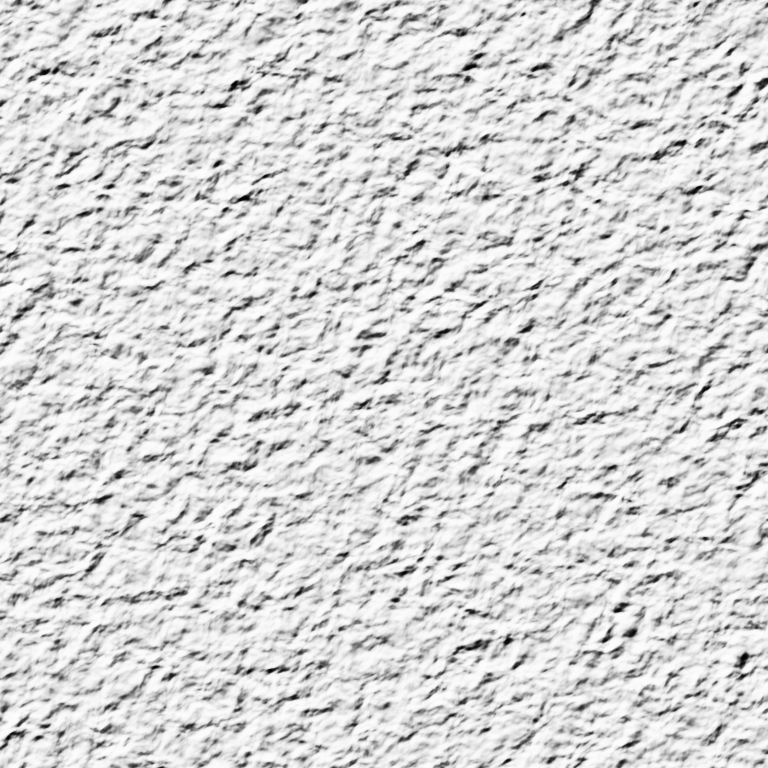
Write a WebGL 1 fragment shader that draws this texture.

```glsl
precision highp float;
// Rough white plaster lit from the upper left: a height field of gradient
// noise in several octaves with a few narrow grooves, shaded by its slope
// along the light, so that lit faces stay pale and hollows turn black.

uniform vec2 u_resolution;

vec2 randomGradient(vec2 cell) {
  vec3 h = fract(cell.xyx * vec3(0.1031, 0.1030, 0.0973));
  h += dot(h, h.yzx + 33.33);
  float angle = 6.2832 * fract((h.x + h.y) * h.z);
  return vec2(cos(angle), sin(angle));
}

float gradientNoise(vec2 p) {
  vec2 cell = floor(p), f = fract(p);
  vec2 fade = f * f * f * (f * (f * 6.0 - 15.0) + 10.0);
  vec2 right = vec2(1.0, 0.0), up = vec2(0.0, 1.0);
  float a = dot(randomGradient(cell), f);
  float b = dot(randomGradient(cell + right), f - right);
  float c = dot(randomGradient(cell + up), f - up);
  float d = dot(randomGradient(cell + 1.0), f - 1.0);
  return mix(mix(a, b, fade.x), mix(c, d, fade.x), fade.y);
}

// Coordinates along and across a grain that runs at the given angle.
vec2 alongAcross(vec2 p, float angle) {
  float c = cos(angle), s = sin(angle);
  return vec2(c * p.x + s * p.y, c * p.y - s * p.x);
}

float plasterHeight(vec2 p) {
  // Crumple the grain so that its lines break into short pieces.
  p += 0.006 * vec2(gradientNoise(p * 26.0 + 3.7), gradientNoise(p * 26.0 + 41.3));

  // Lumps from broad to fine; each weight is the steepness of its octave.
  float height = 0.0;
  float frequency = 18.0;
  for (int i = 0; i < 5; i++) {
    float octave = float(i);
    float angle = 0.5 + 0.35 * sin(octave * 2.1);
    float steepness = exp(-0.38 * (octave - 2.0) * (octave - 2.0));
    vec2 q = alongAcross(p, angle) * vec2(0.85, 1.0) * frequency + octave * 17.3;
    height += steepness * gradientNoise(q) / frequency;
    frequency *= 1.95;
  }

  // Narrow grooves, gathered in patches.
  vec2 groove = alongAcross(p, 1.08) * vec2(8.0, 52.0);
  float patches = smoothstep(0.05, 0.4, gradientNoise(p * 6.0 + 8.6));
  return height + 0.8 * patches * gradientNoise(groove + 61.0) / 52.0;
}

void main() {
  vec2 p = gl_FragCoord.xy / min(u_resolution.x, u_resolution.y);

  // Slope along the light: positive faces look away from it.
  vec2 toLight = vec2(-0.47, 0.883);
  float reach = 0.001;
  float rise = plasterHeight(p + reach * toLight) - plasterHeight(p - reach * toLight);
  float relief = 1.0 + 0.4 * gradientNoise(p * 14.0 + 23.0);
  float slope = relief * rise / (2.0 * reach) / 0.84;

  // Lit faces level off near white; shaded faces fade softly into black.
  float shade = max(slope, 0.0);
  float lit = 1.0 - exp(1.3 * min(slope, 0.0));
  float depth = shade * (0.06 + shade * (0.12 + 0.03 * shade));
  float tone = (0.89 + 0.1 * lit) * exp(-depth);
  gl_FragColor = vec4(vec3(tone), 1.0);
}
```
